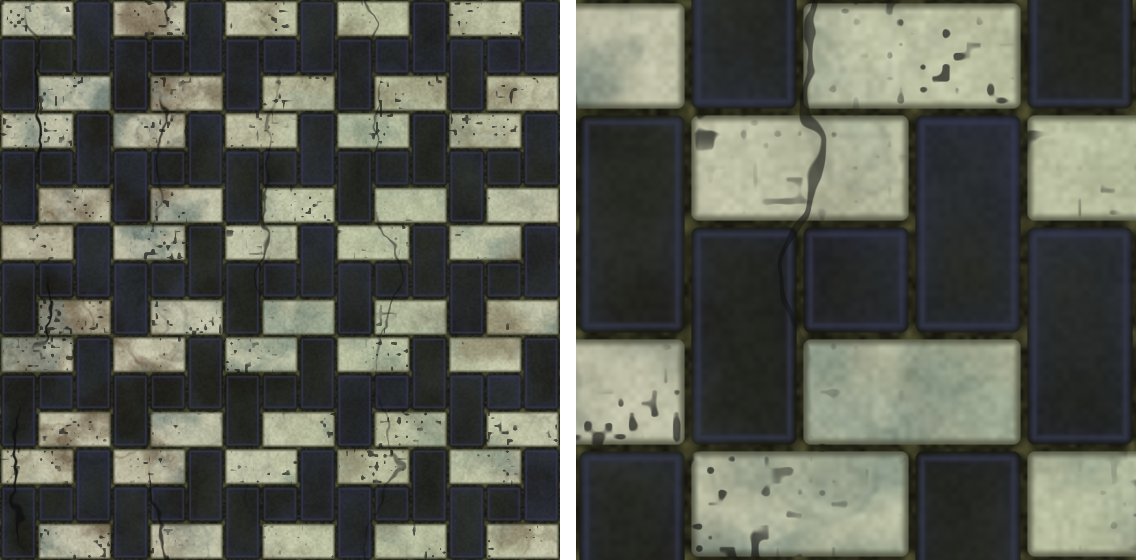
Left, the full canvas; right, a detail of the centre.
This texture is drawn by a WebGL 2 fragment shader. Its source:

```glsl
#version 300 es
precision highp float;
// Weathered pinwheel paving: pale stone bricks, dark rimmed bricks and small squares, with cracks.

#define REPEATS 5.0      // pinwheels across and down, each 3 x 3 cells
#define GAP 0.03         // half the joint width, in cells
#define CORNER 0.07      // corner radius, in cells
#define RIM_DEPTH 0.065  // inset of the bluish rim, in cells
#define RIM_WIDTH 0.026
#define STAINING 0.85
#define CRACKS 4
#define CRACK_WIDTH 0.0022

uniform vec2 u_resolution;
out vec4 fragColor;

const vec3 PALE = vec3(0.76, 0.76, 0.67);
const vec3 GREY_STAIN = vec3(0.46, 0.47, 0.43);
const vec3 BROWN_STAIN = vec3(0.45, 0.40, 0.32);
const vec3 TEAL_STAIN = vec3(0.45, 0.51, 0.48);
const vec3 PALE_EDGE = vec3(0.28, 0.29, 0.22);
const vec3 DARK_GREEN = vec3(0.135, 0.147, 0.122);
const vec3 DARK_BLUE = vec3(0.145, 0.155, 0.185);
const vec3 RIM = vec3(0.21, 0.22, 0.32);
const vec3 GROUT = vec3(0.14, 0.14, 0.085);
const vec3 CRACK = vec3(0.06, 0.065, 0.06);

float hash(vec2 p, float seed) {
    vec3 q = fract(vec3(p, seed + 1.0) * vec3(0.1031, 0.1030, 0.0973));
    q += dot(q, q.yzx + 33.33);
    return fract((q.x + q.y) * q.z);
}

// Value noise that wraps over the canvas after "period" cells.
float noise(vec2 uv, float period, float seed) {
    vec2 p = uv * period, c = floor(p), f = fract(p);
    f = f * f * (3.0 - 2.0 * f);
    vec2 a = mod(c, period), b = mod(c + 1.0, period);
    return mix(mix(hash(a, seed), hash(vec2(b.x, a.y), seed), f.x),
               mix(hash(vec2(a.x, b.y), seed), hash(b, seed), f.x), f.y);
}

float fbm(vec2 uv, float period, float seed) {
    float sum = 0.0, amp = 0.516;
    for (int i = 0; i < 5; i++) {
        sum += amp * noise(uv, period, seed + float(i));
        period *= 2.0;
        amp *= 0.5;
    }
    return sum;
}

float roundBox(vec2 p, vec2 size, float r) {
    vec2 q = abs(p) - size + r;
    return length(max(q, 0.0)) + min(max(q.x, q.y), 0.0) - r;
}

// x: crack line, y: soft grime around it
vec2 cracks(vec2 uv, float pixel) {
    vec2 result = vec2(0.0);
    for (int i = 0; i < CRACKS; i++) {
        float k = float(i), strength = 1.0 / (1.0 + 0.3 * k);
        float wander = 0.15 * (fbm(uv, 6.0, 40.0 + 7.0 * k) - 0.5);
        float gap = abs(fract(uv.x - 0.055 - 0.21 * k + wander + 0.5) - 0.5);
        float present = smoothstep(0.38, 0.62, noise(uv, 9.0, 80.0 + k));
        float width = CRACK_WIDTH * (0.4 + noise(uv, 60.0, 90.0));
        float line = 1.0 - smoothstep(width - pixel, width + pixel, gap);
        result = max(result, strength * vec2(line * present, exp(-gap * 35.0)));
    }
    return result;
}

void main() {
    vec2 uv = gl_FragCoord.xy / u_resolution;
    vec2 p = vec2(uv.x, 1.0 - uv.y) * REPEATS * 3.0;
    vec2 t = mod(p, 3.0);
    float pixel = 1.0 / min(u_resolution.x, u_resolution.y);
    float aa = REPEATS * 3.0 * pixel;

    // Pinwheel: two pale bricks, two dark bricks, one dark square.
    vec2 centre = vec2(1.5), size = vec2(0.5);
    bool pale = false;
    if (t.y < 1.0 && t.x < 2.0) { centre = vec2(1.0, 0.5); size.x = 1.0; pale = true; }
    else if (t.y >= 2.0 && t.x >= 1.0) { centre = vec2(2.0, 2.5); size.x = 1.0; pale = true; }
    else if (t.x >= 2.0) { centre = vec2(2.5, 1.0); size.y = 1.0; }
    else if (t.x < 1.0) { centre = vec2(0.5, 2.0); size.y = 1.0; }
    float d = roundBox(t - centre, size - GAP, CORNER);
    float tone = hash(floor(p / 3.0) * 6.0 + centre * 2.0, 3.0);

    // Wear is heavier on the left and wraps around.
    float wear = 0.5 + 0.5 * cos(6.28319 * (uv.x - 0.2));
    vec2 warp = 0.05 * vec2(fbm(uv, 8.0, 11.0), fbm(uv, 8.0, 17.0));
    float cloud = fbm(uv + warp, 14.0, 23.0);
    float hue = fbm(uv + warp, 10.0, 31.0);
    float vein = 1.0 - smoothstep(0.0, 0.045, abs(fbm(uv + warp, 9.0, 60.0) - 0.5));
    float grain = noise(uv, 256.0, 5.0) - 0.5;
    vec2 crack = cracks(uv, pixel);

    vec3 stone;
    if (pale) {
        vec3 stain = mix(GREY_STAIN, BROWN_STAIN, smoothstep(0.48, 0.6, hue));
        stain = mix(stain, TEAL_STAIN, smoothstep(0.46, 0.36, hue));
        float amount = smoothstep(0.4, 0.72, cloud) * (0.45 + 0.5 * wear)
                     + vein * (0.08 + 0.32 * wear) + 0.2 * crack.y + 0.12 * tone;
        stone = mix(PALE, stain, clamp(amount * STAINING, 0.0, 0.9));
        stone *= mix(vec3(0.97, 1.0, 0.95), vec3(1.0, 0.99, 0.98), wear);
        stone += 0.07 * grain + 0.12 * (fbm(uv, 50.0, 70.0) - 0.5);
        stone = mix(PALE_EDGE, stone, 0.25 + 0.75 * smoothstep(0.0, -0.085, d));
        // Pits gather in patches and beside the cracks.
        float patches = smoothstep(0.5, 0.8, noise(uv, 22.0, 75.0)) + crack.y;
        float pit = smoothstep(0.78, 0.92, noise(uv, 150.0, 77.0) + 0.1 * patches - 0.06);
        stone = mix(stone, CRACK, 0.65 * pit * min(patches, 1.0));
    } else {
        float blue = smoothstep(-0.35, -0.08, d) * 0.45 + 0.5 * tone + 1.6 * (hue - 0.5);
        stone = mix(DARK_GREEN, DARK_BLUE, clamp(blue, 0.0, 1.0));
        stone *= 1.06 - 0.6 * (cloud - 0.5) - 0.1 * vein * wear - 0.22 * crack.y;
        stone = mix(stone, BROWN_STAIN * 0.3, 0.5 * wear * smoothstep(0.5, 0.65, cloud));
        stone += 0.025 * grain;
        float rim = exp(-pow((d + RIM_DEPTH) / RIM_WIDTH, 2.0));
        stone = mix(stone, RIM, 0.65 * rim);
        stone *= 0.75 + 0.25 * smoothstep(0.0, -0.04, d);
    }

    // Grainy olive joints, lighter where they meet.
    float meeting = length(fract(t + 0.5) - 0.5);
    vec3 joint = GROUT * (1.0 + 0.8 * grain + 0.9 * smoothstep(0.13, 0.02, meeting));

    vec3 colour = mix(joint, stone, 1.0 - smoothstep(-aa, aa, d));
    colour = mix(colour, CRACK, 0.9 * crack.x);
    fragColor = vec4(colour, 1.0);
}
```
